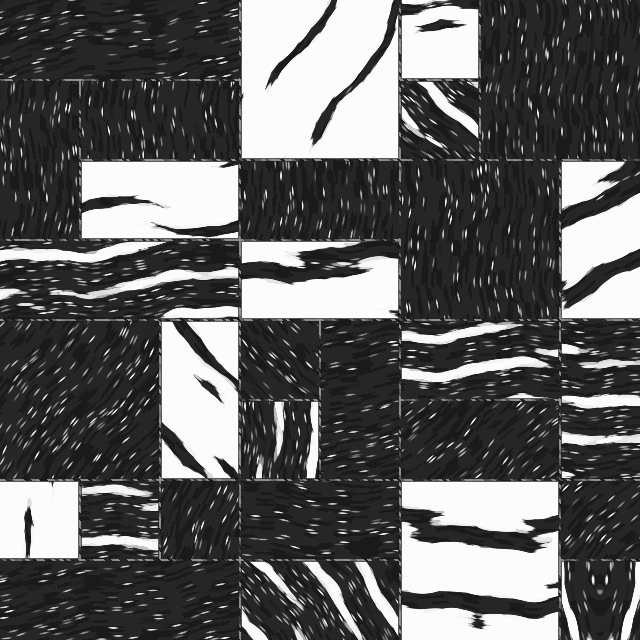
Reproduce this pattern procedurally as a three.js fragment shader.

```glsl
// Patchwork of wood-grain blocks in black and white. A grid is split at random
// into blocks; each gets its own grain direction and amount of white. The grain
// is stretched cellular noise whose flecks swell and merge along layered sines.

varying vec2 vUv;

const float GRID = 8.0;                     // smallest blocks across the canvas
const vec2  FIBERS = vec2(42.0, 225.0);     // flecks per canvas, along and across grain
const float FLECK_RADIUS = 0.29;            // lone fleck, in cells
const float MERGED_RADIUS = 1.2;            // large enough to cover all gaps
const float SOFTNESS = 0.15;                // edge blur, in cells
const float BAND_FREQUENCY = 55.0;
const float DARK_SHARE = 0.38;              // blocks with few flecks
const float STREAKED_SHARE = 0.36;          // blocks with many; the rest are pale
const float SEAM_HALF_WIDTH = 0.0012;
const float SEAM_MARGIN = 0.0032;
const vec3  CHARCOAL = vec3(0.15);
const vec3  SOOT = vec3(0.10);
const vec3  PAPER = vec3(0.99);

float hash(vec2 p) {
  vec3 a = fract(p.xyx * vec3(0.1031, 0.1030, 0.0973));
  a += dot(a, a.yzx + 33.33);
  return fract((a.x + a.y) * a.z);
}

// Cut the grid again and again until the block around g is small enough.
void findBlock(vec2 g, out vec2 lo, out vec2 hi) {
  lo = vec2(0.0);
  hi = vec2(GRID);
  for (int i = 0; i < 12; i++) {
    vec2 size = hi - lo;
    float area = size.x * size.y;
    vec2 key = lo * 7.3 + hi * 17.9;
    bool small = area < 4.5 && max(size.x, size.y) < 3.5;
    if (area < 1.5 || (small && hash(key + 5.1) > 0.14 * area - 0.08)) break;
    bool acrossX = size.x > size.y || (size.x == size.y && hash(key + 2.7) > 0.5);
    float side = acrossX ? size.x : size.y;
    float cut = floor(side * mix(0.3, 0.7, hash(key + 9.4)) + 0.5);
    if (acrossX) {
      if (g.x < lo.x + cut) hi.x = lo.x + cut; else lo.x += cut;
    } else {
      if (g.y < lo.y + cut) hi.y = lo.y + cut; else lo.y += cut;
    }
  }
}

// Grain angle: level, upright, rising or falling.
float grainAngle(float pick, float vary) {
  if (pick < 0.30) return mix(-0.05, 0.25, vary * vary);
  if (pick < 0.56) return 1.57 + 0.08 * (vary - 0.5);
  if (pick < 0.82) return mix(0.5, 1.15, vary);
  return -mix(0.65, 1.0, vary);
}

// Share of white at a point of the grain, x along and y across.
float whiteDensity(vec2 p, float kind, float seed) {
  float phase = seed * 40.0;
  bool pale = kind > DARK_SHARE + STREAKED_SHARE;
  float f = BAND_FREQUENCY * (pale ? 1.0 : 1.7);
  float bands = sin(p.y * f + phase + 1.1 * sin(p.x * 14.0 + phase))
    + 0.5 * sin(p.y * f * 2.4 + phase * 1.7 + 0.8 * sin(p.x * 31.0 - phase));
  if (pale) return smoothstep(-0.25, 0.25, bands + mix(0.3, 1.2, seed));
  if (kind > DARK_SHARE) return 0.26 + 0.70 * smoothstep(0.3, 1.4, bands);
  return 0.13 + 0.17 * smoothstep(0.0, 1.4, bands);
}

void main() {
  vec2 lo, hi;
  findBlock(vUv * GRID, lo, hi);
  float seed = hash(lo * 3.1 + hi * 11.7);
  float kind = fract(dot(lo, vec2(0.7549, 0.5698)) + 0.2);
  float pick = fract(dot(lo, vec2(0.6180, 0.2887)) + 0.1);

  // Turn into the grain; some streaked upright blocks have nested arches.
  vec2 local = vUv - 0.5 * (lo + hi) / GRID;
  float angle = grainAngle(pick, seed);
  vec2 dir = vec2(cos(angle), sin(angle));
  vec2 grain = vec2(dot(local, dir), dot(local, vec2(-dir.y, dir.x)));
  bool arched = kind > DARK_SHARE && kind < 0.6 && pick > 0.30 && pick < 0.56;
  if (arched) grain.y = sqrt(grain.y * grain.y + 0.0002) - 0.2 * grain.x;
  grain.y += 0.005 * sin(grain.x * 25.0 + seed * 30.0)
    + 0.0015 * sin(grain.x * 73.0 + seed * 70.0);

  // Stretched cells: each may hold one fleck, dim when it stands alone.
  vec2 q = grain * FIBERS;
  float ink = 0.0;
  float nearest = 9.0;
  float shade = 0.0;
  for (int j = -1; j <= 1; j++) {
    for (int i = -1; i <= 1; i++) {
      vec2 cell = floor(q) + vec2(float(i), float(j));
      vec2 key = cell + floor(seed * 900.0) + 400.0;
      float chance = hash(key);
      float tone = hash(key + 71.3);
      vec2 center = cell + 0.2 + 0.6 * vec2(hash(key + 19.7), hash(key + 43.1));
      float dist = length(q - center);
      float density = whiteDensity(center / FIBERS, kind, seed);
      float merge = smoothstep(0.5, 1.0, density);
      float radius = mix(FLECK_RADIUS, MERGED_RADIUS, merge);
      float cover = 1.0 - smoothstep(radius - SOFTNESS, radius + SOFTNESS, dist);
      float bright = mix(0.25 + 0.75 * tone, 1.0, merge);
      if (chance < density) ink = max(ink, cover * bright);
      if (dist < nearest) { nearest = dist; shade = tone; }
    }
  }

  // Dark margin and broken white line at inner seams.
  vec2 below = vUv - (lo - step(lo, vec2(0.0))) / GRID;
  vec2 above = (hi + step(vec2(GRID), hi)) / GRID - vUv;
  vec2 gap = min(below, above);
  float edge = min(gap.x, gap.y);
  ink *= smoothstep(SEAM_MARGIN * 0.6, SEAM_MARGIN, edge);
  float dash = hash(vec2(floor((vUv.x + vUv.y) * 170.0), 8.0));
  float seam = 1.0 - smoothstep(0.3 * SEAM_HALF_WIDTH, SEAM_HALF_WIDTH, edge);
  ink = max(ink, seam * smoothstep(0.3, 0.8, dash));

  vec3 wood = mix(CHARCOAL, SOOT, smoothstep(0.60, 0.70, shade));
  gl_FragColor = vec4(mix(wood, PAPER, ink), 1.0);
}
```
